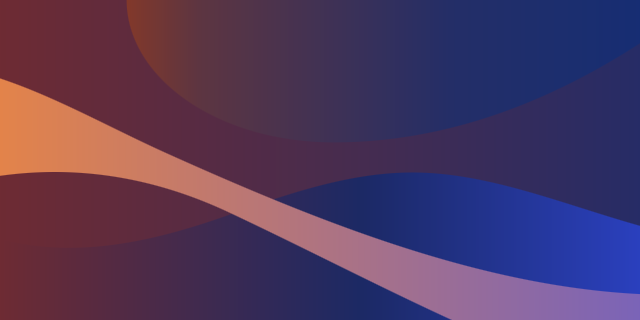
This background is drawn by a Shadertoy shader. Its source:

```glsl
const vec3 WINE = vec3(0.430, 0.168, 0.200);
const vec3 INDIGO = vec3(0.150, 0.174, 0.400);
const vec3 RUST = vec3(0.510, 0.220, 0.165);
const vec3 UMBER = vec3(0.365, 0.208, 0.255);
const vec3 SLATE = vec3(0.140, 0.180, 0.405);
const vec3 NAVY = vec3(0.088, 0.178, 0.450);
const vec3 MIDNIGHT = vec3(0.108, 0.160, 0.395);
const vec3 COBALT = vec3(0.165, 0.250, 0.745);
const vec3 ORANGE = vec3(0.890, 0.515, 0.290);
const vec3 LILAC = vec3(0.480, 0.390, 0.720);

// Position of x inside a span, limited to 0..1
float along(float x, float start, float end) {
    return clamp((x - start) / (end - start), 0.0, 1.0);
}

// Cubic curve between two knots, each holding x, height and slope
float curve(float x, vec3 a, vec3 b) {
    float t = along(x, a.x, b.x);
    float s = 1.0 - t;
    float bend = (b.x - a.x) * t * s * (a.z * s - b.z * t);
    return mix(a.y, b.y, t * t * (3.0 - 2.0 * t)) + bend;
}

// Two cubic curves joined smoothly at the middle knot
float curve(float x, vec3 a, vec3 b, vec3 c) {
    return x < b.x ? curve(x, a, b) : curve(x, b, c);
}

// Antialiased coverage of the region where the field is positive
float coverage(float field) {
    return clamp(0.5 + field / max(fwidth(field), 1e-5), 0.0, 1.0);
}

// Hanging bowl: elliptic on the left, parabolic on the right
float bowlField(vec2 p, float centerX, vec2 radius, float opening) {
    float dx = p.x - centerX;
    float depth = (1.0 - p.y) / radius.y;
    float ellipse = 1.0 - dx * dx / (radius.x * radius.x) - depth * depth;
    float parabola = 1.0 - opening * dx * dx - depth;
    return dx < 0.0 ? ellipse : parabola;
}

void mainImage(out vec4 fragColor, in vec2 fragCoord) {
    // Canvas spans 2 by 1 units
    vec2 p = fragCoord / iResolution.xy * vec2(2.0, 1.0);

    // Backdrop
    vec3 color = mix(WINE, INDIGO, along(p.x, 0.0, 2.0));

    // Upper bowl
    vec3 bowlColor = mix(RUST, UMBER, along(p.x, 0.396, 0.62));
    bowlColor = mix(bowlColor, SLATE, along(p.x, 0.62, 1.41));
    bowlColor = mix(bowlColor, NAVY, along(p.x, 1.41, 2.0));
    float bowl = bowlField(p, 1.0417, vec2(0.646, 0.445), 0.758);
    color = mix(color, bowlColor, coverage(bowl));

    // Lower wave
    vec3 valley = vec3(0.729, 0.3333, 0.36);
    vec3 crest = vec3(1.289, 0.461, 0.0);
    float waveTop = p.x < valley.x
        ? curve(p.x, vec3(0.0, 0.2526, -0.26), valley)
        : curve(p.x, valley, crest, vec3(2.0, 0.2943, -0.28));
    vec3 waveColor = mix(WINE, MIDNIGHT, along(p.x, 0.0, 1.13));
    waveColor = mix(waveColor, COBALT, along(p.x, 1.13, 2.0));
    color = mix(color, waveColor, coverage(waveTop - p.y));

    // Diagonal ribbon
    float ribbonTop = curve(p.x, vec3(0.0, 0.755, -0.33),
        vec3(0.521, 0.521, -0.45), vec3(2.0, 0.081, -0.05));
    float ribbonBottom = curve(p.x, vec3(0.0, 0.4505, 0.14),
        vec3(0.716, 0.336, -0.47), vec3(1.458, -0.021, -0.45));
    float ribbon = coverage(ribbonTop - p.y) * coverage(p.y - ribbonBottom);
    color = mix(color, mix(ORANGE, LILAC, along(p.x, 0.0, 2.0)), ribbon);

    fragColor = vec4(color, 1.0);
}
```
